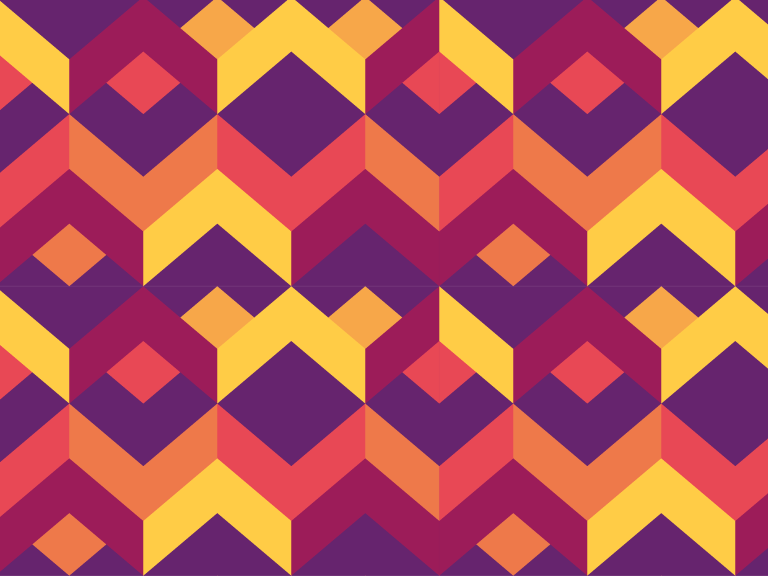
Give the GLSL for this pattern, as a WebGL 2 fragment shader.

```glsl
#version 300 es
precision highp float;
// Folded-ribbon zigzag: each tile is six columns wide and stacks a row of
// peaks, a row of valleys and a second row of peaks, with small diamonds.
// Folding x into triangle waves turns every slanted edge into a threshold.

uniform vec2 u_resolution;
out vec4 fragColor;

// Lengths are fractions of the canvas width
const float COLUMN = 0.09635;               // width of half a chevron
const float RISE   = 0.0815;                // height of a slope over one column
const float BAND   = 0.0713;                // vertical thickness of a ribbon
const float TILE_H = 2.0 * RISE + 3.0 * BAND;
const float TILE_COLUMNS = 6.0;
const vec2  SEAM   = vec2(0.5720, 0.3773);  // corner where four tiles meet

const float SEAM_WIDTH = 0.0012;
const float SEAM_LIGHT = 0.09;              // strength of the horizontal hairline
const float SEAM_DARK  = 0.06;              // strength of the vertical hairline
const int   SAMPLES    = 4;                 // antialiasing samples per axis

const vec3 PURPLE = vec3(0.400, 0.140, 0.430);
const vec3 WINE   = vec3(0.610, 0.110, 0.350);
const vec3 CORAL  = vec3(0.910, 0.282, 0.333);
const vec3 ORANGE = vec3(0.935, 0.475, 0.292);
const vec3 AMBER  = vec3(0.969, 0.655, 0.286);
const vec3 YELLOW = vec3(1.000, 0.800, 0.275);

vec3 tileColor(vec2 p) {
    float column = mod((p.x - SEAM.x) / COLUMN, TILE_COLUMNS);
    float depth  = mod(SEAM.y - p.y, TILE_H);   // downward from the tile top

    // Distance to the nearest even column line, and the index of each fold
    float fromEven = abs(mod(column + 1.0, 2.0) - 1.0);
    int evenFold = int(floor((column + 1.0) * 0.5)) % 3;
    int oddFold  = int(floor(column * 0.5));
    bool rightOfSeam = column < 0.5 * TILE_COLUMNS;

    // Depth below zigzags that peak on even and on odd column lines
    float evenDepth = depth - RISE * fromEven;
    float oddDepth  = depth - RISE * (1.0 - fromEven);

    // Ground above the first peaks, with diamonds in the gaps
    if (evenDepth < 0.0)
        return oddDepth > 0.0 && oddFold != 0 ? AMBER : PURPLE;

    // First peaks: the fold on the seam changes colour halfway
    if (evenDepth < BAND) {
        bool yellow = evenFold == 2 || (evenFold == 0 && rightOfSeam);
        return yellow ? YELLOW : WINE;
    }

    // Ground under the first peaks, with diamonds at their tips
    if (oddDepth < RISE + BAND)
        return oddDepth < BAND && evenFold != 2 ? CORAL : PURPLE;

    // Valleys
    if (oddDepth < RISE + 2.0 * BAND) {
        bool coral = evenFold == 2 || (evenFold == 0 && rightOfSeam);
        return coral ? CORAL : ORANGE;
    }

    // Second peaks
    if (oddDepth < RISE + 3.0 * BAND)
        return oddFold == 1 ? YELLOW : WINE;

    // Ground under the second peaks
    return evenDepth < RISE + 3.0 * BAND && oddFold == 0 ? ORANGE : PURPLE;
}

// Pixel coverage of a hairline at the given distance
float hairline(float dist, float pixel) {
    float reach = 0.5 * (SEAM_WIDTH + pixel);
    return clamp((reach - abs(dist)) / pixel, 0.0, 1.0) * min(1.0, SEAM_WIDTH / pixel);
}

void main() {
    float pixel = 1.0 / u_resolution.x;

    // Average a grid of samples to smooth the edges
    vec3 color = vec3(0.0);
    for (int j = 0; j < SAMPLES; j++) {
        for (int i = 0; i < SAMPLES; i++) {
            vec2 offset = (vec2(i, j) + 0.5) / float(SAMPLES) - 0.5;
            color += tileColor((gl_FragCoord.xy + offset) * pixel);
        }
    }
    color /= float(SAMPLES * SAMPLES);

    // Faint seams where tiles meet
    vec2 tileSize = vec2(COLUMN * TILE_COLUMNS, TILE_H);
    vec2 toSeam = gl_FragCoord.xy * pixel - SEAM;
    toSeam -= tileSize * round(toSeam / tileSize);
    color = mix(color, vec3(1.0), SEAM_LIGHT * hairline(toSeam.y, pixel));
    color = mix(color, PURPLE, SEAM_DARK * hairline(toSeam.x, pixel));

    fragColor = vec4(color, 1.0);
}
```
